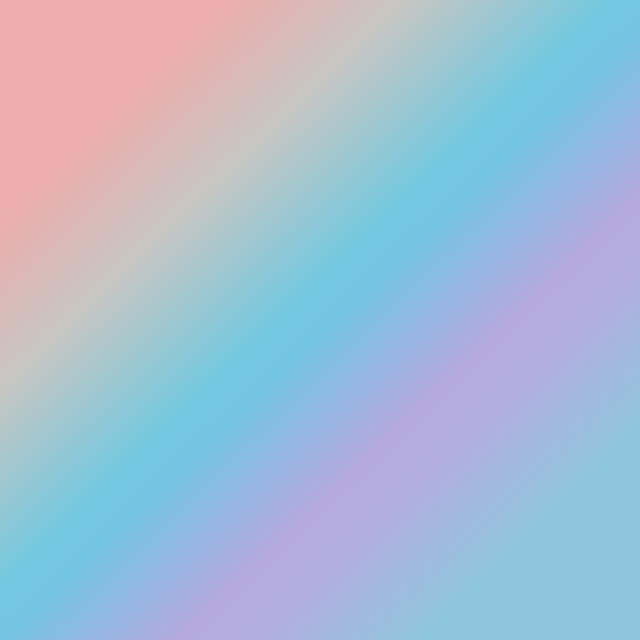
A Shadertoy shader for this background:

```glsl
// Soft diagonal pastel gradient: pink, warm grey, turquoise, lavender and pale blue.

// Blends from the colour so far into the next one between two positions.
vec3 blendTo(vec3 base, vec3 next, float start, float end, float position) {
    return mix(base, next, clamp((position - start) / (end - start), 0.0, 1.0));
}

void mainImage(out vec4 fragColor, in vec2 fragCoord) {
    vec2 uv = fragCoord / iResolution.xy;

    // Distance along the slope, 0 at the top left and 1 at the bottom right
    float slope = dot(vec2(uv.x, 1.0 - uv.y), vec2(0.49, 0.51));

    // Warm corner
    vec3 color = vec3(0.920, 0.680, 0.680);
    color = blendTo(color, vec3(0.785, 0.775, 0.760), 0.180, 0.307, slope);

    // Bright central band
    color = blendTo(color, vec3(0.455, 0.785, 0.875), 0.307, 0.467, slope);
    color = blendTo(color, vec3(0.455, 0.770, 0.890), 0.467, 0.510, slope);

    // Lavender band
    color = blendTo(color, vec3(0.705, 0.665, 0.875), 0.510, 0.645, slope);
    color = blendTo(color, vec3(0.705, 0.680, 0.875), 0.645, 0.700, slope);

    // Pale blue corner
    color = blendTo(color, vec3(0.555, 0.775, 0.865), 0.700, 0.835, slope);

    fragColor = vec4(color, 1.0);
}
```
